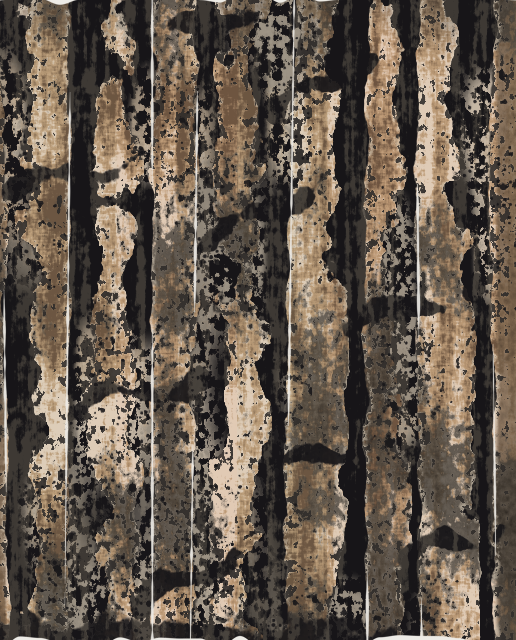
Write a WebGL 2 fragment shader that draws this texture.

```glsl
#version 300 es
precision highp float;
// Weathered tan boards under ragged black ink trunks, slanting branches, grit and white slits.
uniform vec2 u_resolution;
out vec4 fragColor;

const vec3 INK = vec3(0.090, 0.084, 0.094);
const vec3 SOOT = vec3(0.27, 0.25, 0.225);
const vec3 BROWN = vec3(0.42, 0.34, 0.26);
const vec3 TAN = vec3(0.72, 0.615, 0.475);
const vec3 PALE = vec3(0.86, 0.81, 0.73);
const vec3 WHITE = vec3(0.93, 0.92, 0.90);
const int TRUNKS = 8;
const int BRANCHES = 9;
const float TRUNK_START = 0.026;
const float TRUNK_STEP = 0.103;
const float TRUNK_HALF = 0.018;
const float BOARD_WIDTH = 0.047;
const float SLIT_HALF = 0.0020;

float hash(vec2 p) {
  vec3 q = fract(p.xyx * 0.1031);
  q += dot(q, q.yzx + 33.33);
  return fract((q.x + q.y) * q.z);
}

float noise(vec2 p) {
  vec2 c = floor(p), f = fract(p);
  f = f * f * (3.0 - 2.0 * f);
  return mix(mix(hash(c), hash(c + vec2(1, 0)), f.x),
             mix(hash(c + vec2(0, 1)), hash(c + 1.0), f.x), f.y);
}

float fbm(vec2 p) {
  float sum = 0.0, amp = 0.516;
  for (int i = 0; i < 5; i++) {
    sum += amp * noise(p);
    p = mat2(0.8, 0.6, -0.6, 0.8) * p * 2.03 + 17.3;
    amp *= 0.5;
  }
  return sum;
}

float trunkCentre(float i, float y) {
  return TRUNK_START + TRUNK_STEP * i + 0.018 * (hash(vec2(i, 5.0)) - 0.5)
       + 0.03 * (hash(vec2(i, 8.0)) - 0.5) * (y - 0.5);
}

// Each trunk has one straight side, edged by a slit, and one lumpy side.
float trunks(vec2 p, float lump, float aa, out float slit) {
  float d = 1.0;
  slit = 0.0;
  for (int k = 0; k < TRUNKS; k++) {
    float i = float(k);
    float side = hash(vec2(i, 21.0)) < 0.5 ? -1.0 : 1.0;
    float u = (p.x - trunkCentre(i, p.y)) * side;
    float straight = smoothstep(-0.006, 0.006, u);
    float lumpyHalf = TRUNK_HALF * (2.5 * noise(vec2(i * 7.3, p.y * 5.5)) - 0.25);
    float straightHalf = TRUNK_HALF * (0.55 + 0.8 * hash(vec2(i, 51.0)));
    float halfWidth = mix(lumpyHalf, straightHalf, straight);
    halfWidth += 0.007 * smoothstep(0.75, 0.95, p.y);
    d = min(d, abs(u) - halfWidth - lump * mix(1.0, 0.3, straight));
    float open = smoothstep(0.54, 0.74, noise(vec2(i * 3.7 + 0.5, p.y * 5.0)));
    open *= 0.3 + noise(vec2(i * 11.0, p.y * 60.0));
    float gap = abs(u - straightHalf - 0.002) - SLIT_HALF * open;
    slit = max(slit, smoothstep(aa, -aa, gap) * step(0.08, open));
  }
  return d;
}

float branches(vec2 p, float lump) {
  float d = 1.0;
  for (int k = 0; k < BRANCHES; k++) {
    float i = float(k), r = hash(vec2(i, 31.0));
    float y = (i + 0.1 + 0.5 * r) / float(BRANCHES);
    vec2 root = vec2(trunkCentre(floor(fract(i * 0.618 + 0.35) * 7.0), y), y);
    vec2 reach = vec2(0.11 + 0.10 * hash(vec2(i, 41.0)), 0.03 + 0.08 * r);
    vec2 q = p - root;
    float t = clamp(dot(q, reach) / dot(reach, reach), 0.0, 1.0);
    q.y -= 0.018 * sin(t * 6.283);
    d = min(d, length(q - reach * t) - mix(0.019, 0.009, t) - lump * 0.5);
  }
  return d;
}

// Scattered drops, one per grid cell, with uneven rims.
float drops(vec2 p, float cell, float density, float wobble, float aa) {
  vec2 id = floor(p / cell), f = fract(p / cell) - 0.5;
  vec2 shift = 0.4 * (vec2(hash(id + 3.0), hash(id + 9.0)) - 0.5);
  float radius = cell * (0.06 + 0.2 * hash(id + 15.0) + wobble);
  return step(hash(id), density) * smoothstep(aa, -aa, length(f - shift) * cell - radius);
}

// Boards with vertical grain, stains and a fine weave.
vec3 boards(vec2 p, float grit) {
  float seam = p.x + 0.006 * noise(vec2(p.y * 3.0, 2.0));
  float tone = hash(vec2(floor(seam / BOARD_WIDTH), 3.0));
  float weave = noise(p * vec2(420, 130)) + noise(p * vec2(130, 420)) - 1.0;
  float v = 0.61 + 0.20 * (tone - 0.5) + 1.1 * (fbm(p * vec2(11, 6)) - 0.5)
          + 0.7 * (fbm(p * vec2(85, 4)) - 0.5) + 0.6 * (grit - 0.5) + 0.16 * weave;
  vec3 col = mix(BROWN, TAN, smoothstep(0.28, 0.65, v));
  col = mix(col, PALE, smoothstep(0.61, 0.83, v));
  return col * mix(vec3(1.0), vec3(1.03, 0.97, 0.96), tone);
}

void main() {
  vec2 p = gl_FragCoord.xy / u_resolution.y;
  float right = u_resolution.x / u_resolution.y;
  float aa = max(0.8 / u_resolution.y, 0.0008);
  float lump = 0.085 * (fbm(p * vec2(24, 19) + 4.0) - 0.5);
  float grit = fbm(p * vec2(130, 100));
  float patches = noise(p * vec2(13, 5) + 6.0);
  float slit;
  float trunk = trunks(p, lump, aa, slit);
  float branch = branches(p, lump);

  // Boards, brown side margins and smoky washes
  vec3 col = boards(p, grit);
  float margin = max(smoothstep(right - 0.035, right - 0.025, p.x), smoothstep(0.012, 0.006, p.x));
  col = mix(col, BROWN * (0.75 + 0.6 * grit), 0.8 * margin);
  float smoke = smoothstep(0.50, 0.66, fbm(p * vec2(8, 5) + 31.0) + 0.5 * (grit - 0.5));
  smoke = max(smoke, 0.6 * smoothstep(0.88, 1.0, p.y + 0.2 * (patches - 0.5)));
  col = mix(col, SOOT * (0.45 + 0.9 * grit), 0.8 * smoke);

  // Pale rim and gritty fringe beside the ink
  float rim = smoothstep(0.010, 0.003, trunk) * smoothstep(0.35, 0.6, grit);
  col = mix(col, PALE, 0.6 * rim);
  float outside = max(trunk, 0.0);
  float fringe = smoothstep(0.0, 0.04, grit - 0.54 - 4.0 * outside - 0.2 * (0.5 - patches));
  fringe *= smoothstep(-0.002, 0.002, trunk);
  col = mix(col, mix(INK, SOOT, 0.5), 0.88 * fringe);

  // Ink, worn through in patches, with dry vertical strokes
  float worn = smoothstep(0.47, 0.56, grit) * smoothstep(0.45, 0.68, patches);
  float dry = smoothstep(0.46, 0.66, fbm(p * vec2(90, 7)) + 0.5 * (grit - 0.5));
  float floorInk = smoothstep(0.005, -0.005, p.y - 0.028 - lump) * step(p.x, 0.62);
  float ink = max(smoothstep(aa, -aa, trunk) * (1.0 - 0.85 * worn), 0.9 * floorInk);
  ink = max(ink, 0.93 * smoothstep(0.002, -0.002, branch));
  col = mix(col, mix(INK, SOOT, 0.85 * dry), ink);

  // Drops, slits and torn white edges
  float density = 0.4 * smoothstep(0.35, 0.75, patches);
  float wobble = 0.6 * (grit - 0.5);
  float spots = max(drops(p, 0.009, density, wobble, aa),
                    drops(p + 0.3, 0.025, 0.5 * density, wobble, aa));
  col = mix(col, INK, 0.88 * spots);
  col = mix(col, WHITE, 0.92 * slit);
  float tear = 0.020 * (noise(vec2(p.x * 32.0, floor(p.y + 0.5) * 9.0)) - 0.62);
  col = mix(col, WHITE, smoothstep(aa, -aa, min(p.y, 1.0 - p.y) - tear));
  fragColor = vec4(col, 1.0);
}
```
